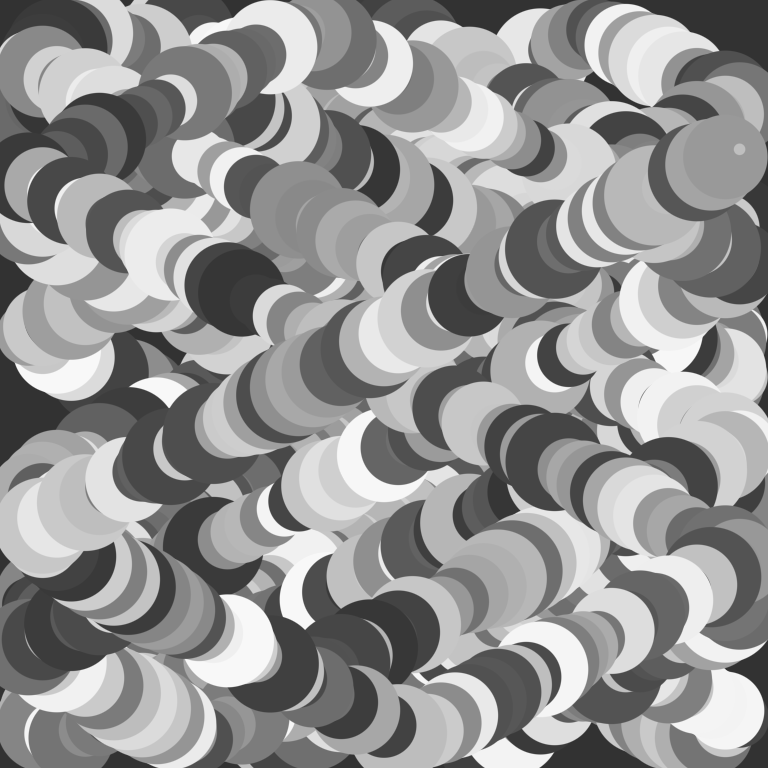
A three.js fragment shader for this pattern:

```glsl
#define DISCS 1020
#define STRIDE 0.02
#define SLOPE 0.54
#define START_PHASE 0.17
#define MARGIN 0.037
#define RADIUS_MIN 0.034
#define RADIUS_MAX 0.066
#define TIP_RADIUS 0.0075
#define EDGE 0.001
#define GREY_DARK 0.21
#define GREY_LIGHT 0.98
#define BACKGROUND 0.195

varying vec2 vUv;

float hash(float n, float seed) {
  vec2 p = fract(vec2(n * 0.1031, seed * 0.3713) + 0.17);
  p += dot(p, p.yx + 33.33);
  return fract((p.x + p.y) * p.x * 17.31);
}

// Straight travel folded back at the walls
vec2 bounce(float travel) {
  vec2 phase = vec2(travel, travel * SLOPE + START_PHASE);
  return mix(vec2(MARGIN), vec2(1.0 - MARGIN), abs(mod(phase, 2.0) - 1.0));
}

void main() {
  float grey = 0.0;
  float uncovered = 1.0;

  // Stack the discs from the topmost down until the point is covered
  for (int i = 0; i < DISCS; i++) {
    float n = float(i);
    float dist = distance(vUv, bounce(n * STRIDE));
    if (dist < RADIUS_MAX + EDGE) {
      float radius = mix(RADIUS_MIN, RADIUS_MAX, hash(n, 1.0));
      float tone = mix(GREY_DARK, GREY_LIGHT, hash(n, 2.0));

      // Small light tip in a mid-grey disc at the head of the trail
      if (i == 0) { radius = TIP_RADIUS; tone = 0.75; }
      if (i == 1) { radius = 0.055; tone = 0.6; }

      float cover = 1.0 - smoothstep(radius - EDGE, radius + EDGE, dist);
      grey += uncovered * cover * tone;
      uncovered *= 1.0 - cover;
      if (uncovered < 0.003) break;
    }
  }

  grey += uncovered * BACKGROUND;
  gl_FragColor = vec4(vec3(grey), 1.0);
}
```
